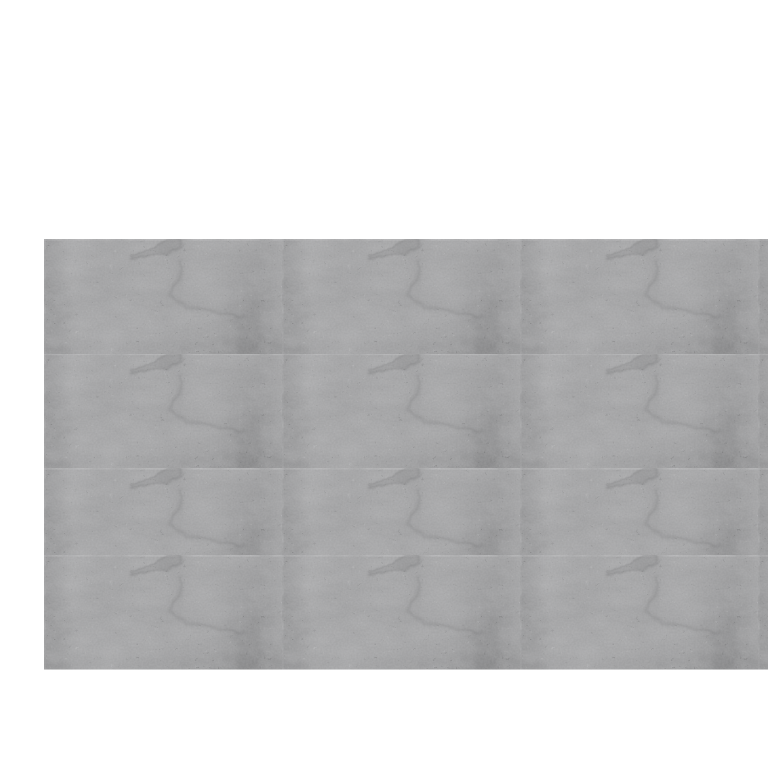
This texture is drawn by a Shadertoy shader. Its source:

```glsl
#define WALL_LEFT 0.0573
#define WALL_TOP 0.6888
#define WALL_HEIGHT 0.5606
#define TILE vec2(0.3099, 0.1491)
#define LAST_ROW 0.4115
#define CONCRETE vec3(0.661, 0.662, 0.667)
#define PAPER vec3(1.0)
#define DAMP_DEPTH 0.065
#define CLOUD_DEPTH 0.040
#define PIT_DEPTH 0.085
#define SEAM_WIDTH 0.014

vec2 hashGradient(vec2 cell) {
    vec3 h = fract(cell.xyx * vec3(0.1031, 0.1030, 0.0973));
    h += dot(h, h.yzx + 33.33);
    float angle = 6.2832 * fract((h.x + h.y) * h.z);
    return vec2(cos(angle), sin(angle));
}

float gradientNoise(vec2 p) {
    vec2 i = floor(p), f = p - i;
    vec2 u = f * f * f * (f * (f * 6.0 - 15.0) + 10.0);
    vec2 e = vec2(1.0, 0.0);
    float a = dot(hashGradient(i), f);
    float b = dot(hashGradient(i + e.xy), f - e.xy);
    float c = dot(hashGradient(i + e.yx), f - e.yx);
    float d = dot(hashGradient(i + e.xx), f - e.xx);
    return mix(mix(a, b, u.x), mix(c, d, u.x), u.y);
}

float fbm(vec2 p) {
    float sum = 0.0, amplitude = 0.6;
    for (int i = 0; i < 5; i++) {
        sum += amplitude * gradientNoise(p);
        p = mat2(1.6, 1.2, -1.2, 1.6) * p + 7.3;
        amplitude *= 0.55;
    }
    return sum;
}

// Distance to a segment in x, position along it in y
vec2 segment(vec2 p, vec2 a, vec2 b) {
    vec2 ab = b - a;
    float t = clamp(dot(p - a, ab) / dot(ab, ab), 0.0, 1.0);
    return vec2(length(p - a - ab * t), t);
}

float bell(float x, float width) {
    return exp(-x * x / (width * width));
}

// Damp bands along the sides and foot of a slab
float dampness(vec2 p, float cloud) {
    float left = 1.0 - smoothstep(0.0, 0.3, p.x + 0.15 * cloud);
    float right = bell(p.x - 1.82 + 0.12 * cloud, 0.22) * smoothstep(-0.3, 0.8, p.y);
    float foot = smoothstep(0.68, 1.0, p.y + 0.2 * cloud) * smoothstep(0.6, 1.3, p.x);
    return 0.65 * left + 0.85 * right + 0.6 * foot;
}

// Dark lobe under the top edge, and the rim of a dried run
float stains(vec2 p) {
    p += 0.045 * vec2(fbm(p * 6.0), fbm(p * 6.0 + 19.0));
    vec2 lobe = segment(p, vec2(1.15, 0.05), vec2(0.78, 0.16));
    float edge = lobe.x - mix(0.055, 0.015, lobe.y);
    float shade = 0.04 * (1.0 - smoothstep(-0.01, 0.015, edge)) + 0.03 * bell(edge, 0.014);

    vec2 rim[5] = vec2[5](vec2(1.19, 0.20), vec2(1.18, 0.36), vec2(1.10, 0.49),
                          vec2(1.24, 0.59), vec2(1.74, 0.68));
    float nearest = 1.0;
    for (int i = 0; i < 4; i++) nearest = min(nearest, segment(p, rim[i], rim[i + 1]).x);
    return shade + 0.035 * bell(nearest, 0.018) + 0.012 * bell(nearest, 0.07);
}

// p runs right and down from the slab corner, in slab heights
float slabTone(vec2 p) {
    float cloud = fbm(p * vec2(2.4, 3.2) + 4.0);
    float streak = fbm(p * vec2(2.0, 11.0) + 31.0);
    float damp = dampness(p, cloud);
    float tone = -DAMP_DEPTH * damp * (1.0 + 0.8 * fbm(p * 9.0));
    tone += CLOUD_DEPTH * (cloud + 0.45 * streak) - stains(p);

    // Pits gather where the slab is damp; pale flecks lie between them
    float patches = 0.5 + 0.9 * fbm(p * 5.0 + 53.0);
    float pits = smoothstep(0.24, 0.52, fbm(p * vec2(20.0, 25.0) + 11.0));
    tone -= PIT_DEPTH * pits * clamp(0.35 + 0.5 * damp + 0.5 * patches, 0.0, 1.2);
    tone += 0.035 * smoothstep(0.25, 0.55, fbm(p * 23.0 + 83.0));
    tone += 0.022 * gradientNoise(p * 60.0);

    // Chipped pale edges
    float chip = smoothstep(-0.25, 0.2, gradientNoise(p * 7.0 + 3.0));
    float topEdge = 1.0 - smoothstep(0.5 * SEAM_WIDTH, 1.5 * SEAM_WIDTH, p.y);
    float sideEdge = 1.0 - smoothstep(0.5 * SEAM_WIDTH, 1.5 * SEAM_WIDTH, p.x);
    return tone + 0.05 * topEdge * mix(0.4, 1.0, chip) + 0.035 * sideEdge * chip;
}

void mainImage(out vec4 fragColor, in vec2 fragCoord) {
    vec2 uv = fragCoord / iResolution.xy;
    vec2 wall = vec2(uv.x - WALL_LEFT, WALL_TOP - uv.y);

    // The last row covers the foot of the row above it
    float rowTop = wall.y < LAST_ROW ? floor(wall.y / TILE.y) * TILE.y : LAST_ROW;
    vec2 slab = vec2(mod(wall.x, TILE.x), wall.y - rowTop) / TILE.y;

    vec3 concrete = CONCRETE + slabTone(slab);
    vec2 inset = vec2(wall.x, min(wall.y, WALL_HEIGHT - wall.y));
    vec2 cover = clamp(inset * iResolution.xy + 0.5, 0.0, 1.0);
    fragColor = vec4(mix(PAPER, concrete, cover.x * cover.y), 1.0);
}
```
